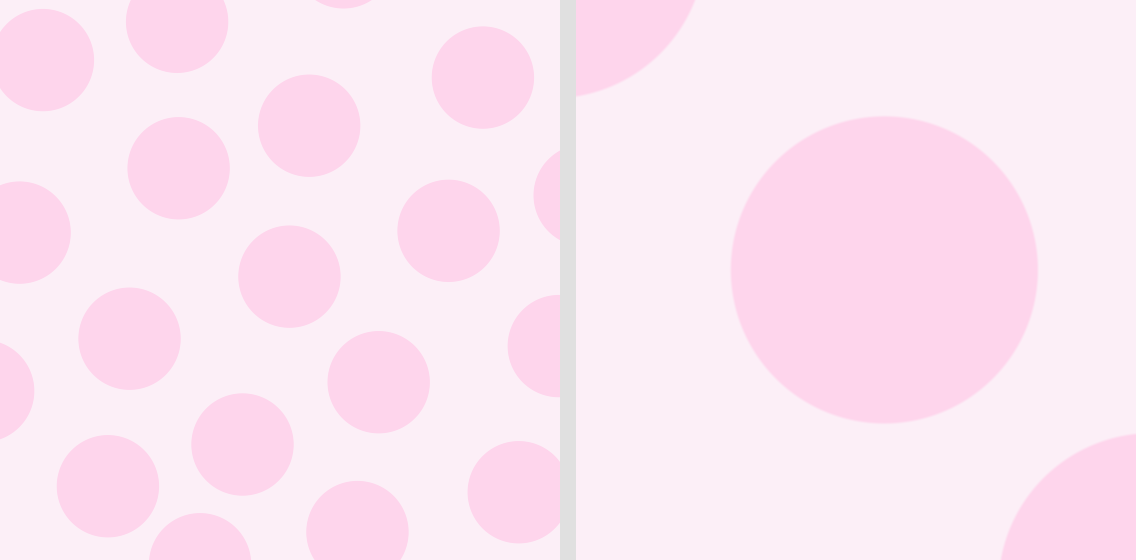
Left: the whole. Right: its middle third, enlarged.
This pattern is drawn by a three.js fragment shader. Its source:

```glsl
// Loosely scattered, equal pink dots on a pale pink ground.
// Dots sit on a turned triangular lattice; a bounded random offset and a
// gentle wave hide the rows while keeping neighbours from touching.

#define RADIUS 0.0914
#define SPACING 0.2785
#define JITTER 0.036
#define WAVE 0.016
#define TURN 0.32
#define EDGE 0.0011
#define SEED 7.0
#define GROUND_COLOR vec3(0.988, 0.937, 0.969)
#define DOT_COLOR vec3(0.997, 0.834, 0.925)

varying vec2 vUv;

const float TAU = 6.2831853;
const float ROW_HEIGHT = 0.8660254;

float hash(vec2 p) {
  return fract(sin(dot(p, vec2(127.1, 311.7))) * 43758.5453);
}

// Centre of the dot that belongs to one lattice cell
vec2 dotCenter(vec2 cell) {
  vec2 node = SPACING * vec2(cell.x + 0.5 * cell.y, ROW_HEIGHT * cell.y);
  float angle = TAU * hash(cell + SEED);
  float reach = JITTER * sqrt(hash(cell + SEED + 31.4));
  vec2 wave = WAVE * sin(5.0 * node.yx + vec2(0.7, 2.1));
  return node + wave + reach * vec2(cos(angle), sin(angle));
}

// Signed distance to the nearest dot
float dotField(vec2 p) {
  float row = p.y / (SPACING * ROW_HEIGHT);
  vec2 home = floor(vec2(p.x / SPACING - 0.5 * row, row) + 0.5);
  float nearest = 1.0;
  for (int j = -1; j <= 1; j++) {
    for (int i = -1; i <= 1; i++) {
      vec2 cell = home + vec2(float(i), float(j));
      nearest = min(nearest, length(p - dotCenter(cell)));
    }
  }
  return nearest - RADIUS;
}

void main() {
  float c = cos(TURN);
  float s = sin(TURN);
  vec2 p = mat2(c, -s, s, c) * (vUv - 0.5);
  float cover = 1.0 - smoothstep(-EDGE, EDGE, dotField(p));
  gl_FragColor = vec4(mix(GROUND_COLOR, DOT_COLOR, cover), 1.0);
}
```
